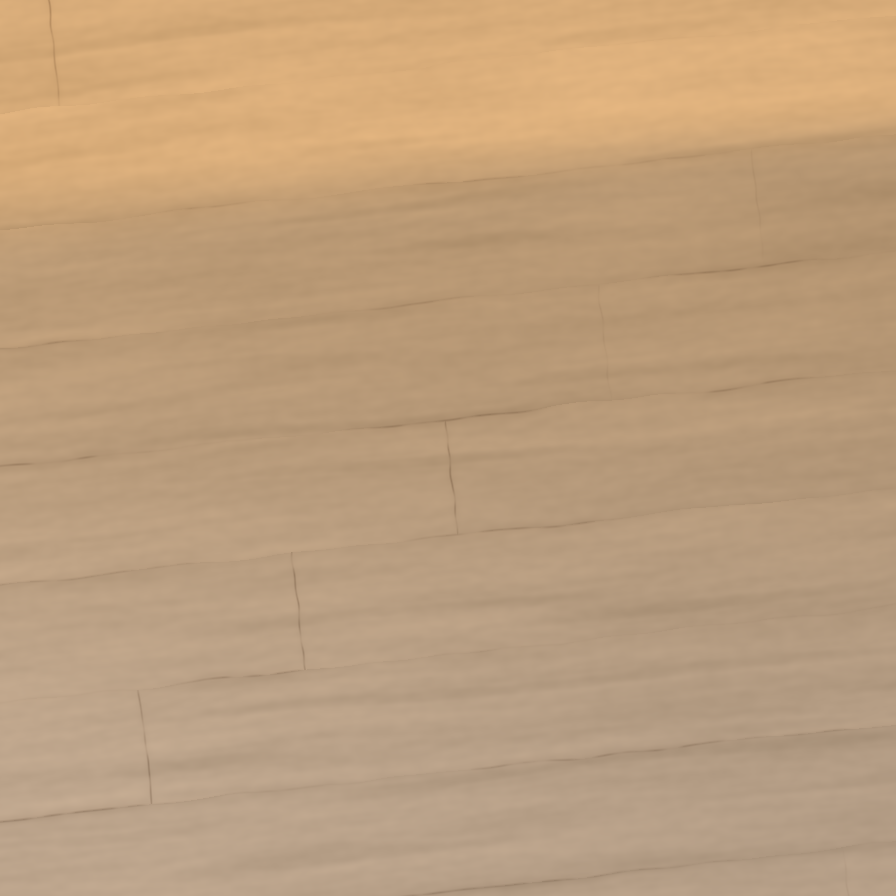
Write a Shadertoy shader that draws this texture.

```glsl
// Pale wooden floor: tilted rows of planks whose end joints step evenly from row
// to row. Stretched gradient noise makes the grain and breaks up the faint seams;
// a warm band of light with a soft lower edge crosses the top.

const float TILT = 0.108;          // board direction, radians
const float ROW_HEIGHT = 0.131;
const float ROW_ORIGIN = 0.476;
const float PLANK_LENGTH = 1.134;
const float JOINT_ORIGIN = 0.7375;
const float JOINT_STEP = 0.186;    // joint shift per row

const vec3 SHADE_HIGH = vec3(0.722, 0.594, 0.450);
const vec3 SHADE_LOW  = vec3(0.728, 0.636, 0.542);
const vec3 SUNLIT     = vec3(0.856, 0.682, 0.482);
const vec3 SEAM_TINT  = vec3(0.74, 0.70, 0.66);

vec2 hash2(vec2 p) {
    vec3 q = fract(p.xyx * vec3(0.1031, 0.1030, 0.0973));
    q += dot(q, q.yzx + 33.33);
    return fract((q.xx + q.yz) * q.zy);
}

float cornerRamp(vec2 cell, vec2 offset) {
    float angle = 6.28318 * hash2(cell).x;
    return dot(vec2(cos(angle), sin(angle)), offset);
}

// Gradient noise, roughly -0.7 to 0.7
float gradientNoise(vec2 p) {
    vec2 i = floor(p), f = p - i;
    vec2 w = f * f * f * (f * (f * 6.0 - 15.0) + 10.0);
    vec2 e = vec2(1.0, 0.0);
    float low  = mix(cornerRamp(i, f), cornerRamp(i + e, f - e), w.x);
    float high = mix(cornerRamp(i + e.yx, f - e.yx), cornerRamp(i + 1.0, f - 1.0), w.x);
    return mix(low, high, w.y);
}

// Soft line coverage for a distance, never thinner than about a pixel
float lineMask(float dist, float halfWidth, float pixel) {
    float blur = max(pixel, 0.0014);
    return 1.0 - smoothstep(halfWidth - blur, halfWidth + blur, dist);
}

// Signed brightness of the fibres; seed shifts the pattern per plank
float woodGrain(vec2 p, vec2 seed) {
    p.y += 0.008 * gradientNoise(p * vec2(3.0, 8.0) + seed);
    float broad = gradientNoise(p * vec2(1.3, 24.0) + seed);
    float fine  = gradientNoise(p * vec2(5.0, 62.0) + seed.yx);
    float pores = gradientNoise(p * vec2(32.0, 120.0) + seed);
    float mottle = gradientNoise(p * vec2(75.0, 95.0) - seed.yx);
    float streak = smoothstep(0.12, 0.55, gradientNoise(p * vec2(2.6, 42.0) - seed));
    return 0.046 * broad + 0.034 * fine + 0.022 * pores + 0.012 * mottle - 0.045 * streak;
}

// Shadowed floor tone, cooler toward the bottom and slightly darker at the right
vec3 shadeColour(vec2 uv) {
    vec3 tone = mix(SHADE_LOW, SHADE_HIGH, smoothstep(0.05, 0.80, uv.y));
    return tone * (1.025 - 0.050 * uv.x);
}

// Light band: its edge rises to the right and sharpens along the way
float lightAmount(vec2 uv) {
    float edge = 0.758 + 0.098 * uv.x + 0.010 * gradientNoise(uv * vec2(4.0, 9.0));
    float blur = mix(0.064, 0.038, clamp(uv.x, 0.0, 1.0));
    return smoothstep(edge - blur, edge + blur, uv.y);
}

void mainImage(out vec4 fragColor, in vec2 fragCoord) {
    vec2 uv = fragCoord / iResolution.xy;
    float pixel = 1.0 / iResolution.y;

    // Board frame: x along the planks, y across them
    float c = cos(TILT), s = sin(TILT);
    vec2 board = vec2(c * uv.x + s * uv.y, c * uv.y - s * uv.x);
    vec2 wobble = vec2(0.0028 * gradientNoise(board * vec2(9.0, 40.0)),
                       0.0050 * gradientNoise(board * vec2(13.0, 5.0) + 7.0));

    // Row and plank numbers, with distances to the nearest seam and joint
    float rowPos = (board.y + wobble.y - ROW_ORIGIN) / ROW_HEIGHT;
    float row = floor(rowPos);
    float seamDist = abs(rowPos - round(rowPos)) * ROW_HEIGHT;
    float plankPos = (board.x + wobble.x - JOINT_ORIGIN - JOINT_STEP * row) / PLANK_LENGTH;
    float plank = floor(plankPos);
    float jointDist = abs(plankPos - round(plankPos)) * PLANK_LENGTH;
    vec2 random = hash2(vec2(row, plank) + 40.0);

    // Light and base colour
    float light = lightAmount(uv);
    float glow = exp(-pow((uv.y - 0.83 - 0.09 * uv.x) / 0.07, 2.0)) * (1.0 - 0.6 * uv.x);
    vec3 colour = mix(shadeColour(uv), SUNLIT * (0.985 + 0.035 * glow), light);

    // Grain, continuous across most planks with a slight change of tone
    float grain = woodGrain(board, vec2(3.37, 8.61) + 11.0 * row);
    colour *= 1.0 + grain + 0.008 * (random.x - 0.5);
    colour -= vec3(0.0, 0.10, 0.30) * max(-grain, 0.0) * 0.4;

    // Worn seams: short dark stretches of line inside a faint soft groove
    float seamWear = smoothstep(-0.05, 0.42,
        gradientNoise(vec2(board.x * 5.0, round(rowPos) * 3.7 + 0.4)));
    float chips = smoothstep(-0.35, 0.30, gradientNoise(board * vec2(38.0, 20.0) + 5.0));
    float sunFade = 1.0 - 0.65 * light;
    float seam = lineMask(seamDist, 0.0010, pixel) * (0.05 + 0.42 * seamWear * chips);
    seam += 0.16 * exp(-pow(seamDist / 0.006, 2.0)) * (0.25 + 0.75 * seamWear);
    seam *= sunFade;

    // End joints: fine and uneven in strength, fading on some planks
    float jointWear = smoothstep(-0.35, 0.30, gradientNoise(board * vec2(3.0, 46.0) + 19.0));
    float joint = lineMask(jointDist, 0.0008, pixel) * (0.16 + 0.50 * jointWear);
    joint += 0.05 * exp(-pow(jointDist / 0.004, 2.0));
    joint *= 1.0 - 0.75 * smoothstep(0.55, 0.75, board.x);

    float gap = clamp(max(seam, joint), 0.0, 1.0);
    colour *= mix(vec3(1.0), SEAM_TINT, gap);
    fragColor = vec4(clamp(colour, 0.0, 1.0), 1.0);
}
```
